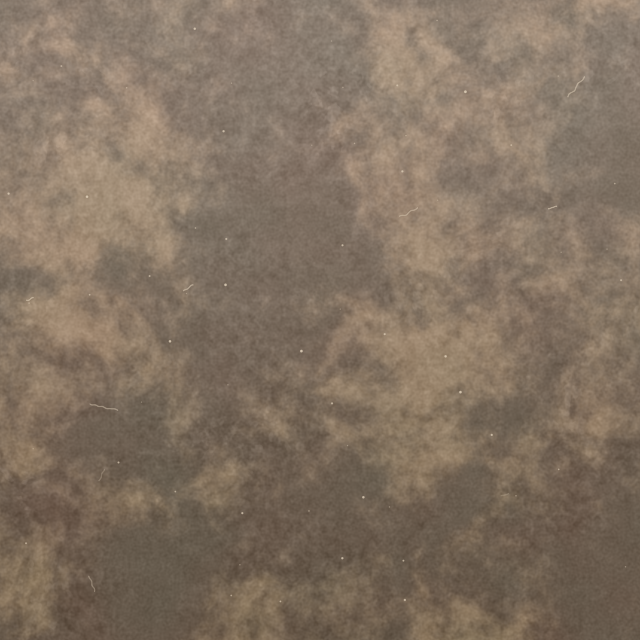
Write a Shadertoy shader that draws this texture.

```glsl
// Weathered brown metal plate with tan patina clouds, smoky hollows, dust specks and scratches.

vec2 hash2(vec2 p) {
    vec3 q = fract(vec3(p.xyx) * vec3(0.1031, 0.1030, 0.0973));
    q += dot(q, q.yzx + 33.33);
    return fract((q.xx + q.yz) * q.zy);
}

float gradientNoise(vec2 p) {
    vec2 cell = floor(p), f = fract(p);
    vec2 u = f * f * f * (f * (f * 6.0 - 15.0) + 10.0);
    float a = dot(hash2(cell) * 2.0 - 1.0, f);
    float b = dot(hash2(cell + vec2(1, 0)) * 2.0 - 1.0, f - vec2(1, 0));
    float c = dot(hash2(cell + vec2(0, 1)) * 2.0 - 1.0, f - vec2(0, 1));
    float d = dot(hash2(cell + vec2(1, 1)) * 2.0 - 1.0, f - vec2(1, 1));
    return 1.4 * mix(mix(a, b, u.x), mix(c, d, u.x), u.y);
}

float fbm(vec2 p, int octaves) {
    float sum = 0.0, amplitude = 0.6;
    for (int i = 0; i < octaves; i++) {
        sum += amplitude * gradientNoise(p);
        p = mat2(1.6, 1.2, -1.2, 1.6) * p + 17.3;
        amplitude *= 0.6;
    }
    return sum;
}

// One dust speck at most in each cell of a jittered grid
float dustSpecks(vec2 uv, float pixel) {
    vec2 grid = uv * 12.0, cell = floor(grid);
    vec2 centre = 0.15 + 0.7 * hash2(cell + 71.0);
    vec2 chance = hash2(cell + 133.0);
    float radius = mix(0.0005, 0.0017, chance.y * chance.y);
    float dist = length(fract(grid) - centre) / 12.0;
    float speck = 1.0 - smoothstep(radius - pixel * 0.5, radius + pixel, dist);
    return speck * step(chance.x, 0.42) * mix(0.45, 1.0, chance.y);
}

// Short, slightly wavy hairlines scattered over the plate
float scratches(vec2 uv, float pixel) {
    float sum = 0.0;
    for (int i = 0; i < 9; i++) {
        vec2 seed = vec2(float(i) * 7.0 + 3.0, 29.0);
        vec2 shape = hash2(seed + 50.0);
        float angle = (shape.x - 0.5) * 2.4;
        vec2 p = uv - hash2(seed);
        p = mat2(cos(angle), -sin(angle), sin(angle), cos(angle)) * p;
        p.y += 0.004 * gradientNoise(vec2(p.x * 90.0, float(i)));
        float halfLength = mix(0.005, 0.03, shape.y * shape.y);
        float dist = length(vec2(max(abs(p.x) - halfLength, 0.0), p.y));
        float line = 1.0 - smoothstep(0.0002, 0.0004 + pixel, dist);
        sum = max(sum, line * mix(0.2, 0.7, hash2(seed + 90.0).x));
    }
    return sum;
}

void mainImage(out vec4 fragColor, in vec2 fragCoord) {
    vec2 uv = fragCoord / iResolution.y;
    float pixel = 1.0 / iResolution.y;

    // Cloud fields: broad patina, smooth hollows and ragged mottling
    vec2 warp = vec2(fbm(uv * 4.0 + 5.0, 3), fbm(uv * 4.0 + 41.0, 3));
    float clouds = fbm(uv * 3.6 + 0.35 * warp + 12.0, 4);
    float mottle = fbm(uv * 24.0 + 0.6 * warp + 60.0, 4);
    float hollow = smoothstep(-0.05, 0.45, fbm(uv * vec2(3.4, 2.8) + 0.3 * warp + 83.0, 3));
    float patina = smoothstep(-0.24, 0.42, clouds + 0.36 * mottle - 0.25 * hollow);

    // Light falls off from the top, where the plate is also greyer
    float height = smoothstep(-0.05, 1.05, uv.y);
    vec3 ground = mix(vec3(0.395, 0.335, 0.28), vec3(0.545, 0.49, 0.44), height);
    vec3 tan_ = mix(vec3(0.55, 0.47, 0.37), vec3(0.68, 0.59, 0.505), height);
    vec3 smoke = mix(vec3(0.395, 0.35, 0.295), vec3(0.495, 0.45, 0.395), height);
    vec3 color = mix(ground, tan_, patina);
    color = mix(color, smoke, hollow * (1.0 - patina) * 0.85);

    // Drift between olive and rosy brown
    color += vec3(0.022, -0.003, -0.002) * fbm(uv * 5.0 + 150.0, 3);

    // Worn flakes, fine stains and grain, fading inside the smoky hollows
    float wear = 1.0 - 0.65 * hollow * (1.0 - patina);
    float flakes = smoothstep(0.05, 0.3, fbm(uv * 42.0 + warp + 200.0, 3));
    float flakeZone = smoothstep(-0.05, 0.35, fbm(uv * 5.0 + 230.0, 2));
    color += wear * (0.06 * mottle + 0.045 * (flakes - 0.25) * flakeZone);
    color += wear * 0.075 * fbm(uv * 80.0 + 270.0, 2);
    color += 0.035 * gradientNoise(uv * 210.0);

    // Pale dust and hairlines
    float marks = max(dustSpecks(uv, pixel), scratches(uv, pixel));
    color = mix(color, vec3(0.88, 0.82, 0.73), marks * 0.85);

    fragColor = vec4(color, 1.0);
}
```
